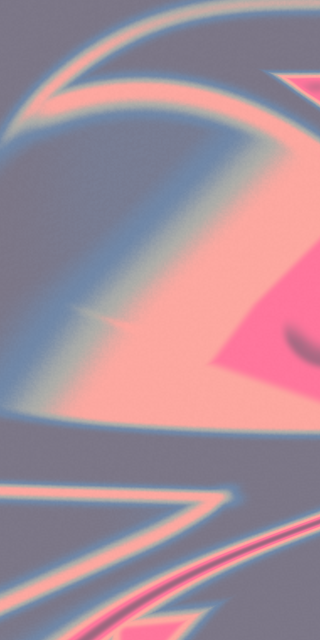
This background is drawn by a WebGL 2 fragment shader. Its source:

```glsl
#version 300 es
precision highp float;
// Soft heat-map ribbons and a glowing pink bloom on slate grey.
uniform vec2 u_resolution;
out vec4 outColor;

float hash(vec2 p) {
  return fract(sin(dot(p, vec2(127.1, 311.7))) * 43758.5);
}

float noise(vec2 p) {
  vec2 i = floor(p), f = fract(p);
  f = f * f * (3.0 - 2.0 * f);
  return mix(mix(hash(i), hash(i + vec2(1, 0)), f.x),
             mix(hash(i + vec2(0, 1)), hash(i + vec2(1, 1)), f.x), f.y);
}

// Bell profile with its own width above (d < 0) and below the centre line.
float band(float d, float above, float below) {
  float t = d / (d < 0.0 ? above : below);
  return exp(-t * t);
}

// Rounded maximum of two heats.
float blend(float a, float b) {
  return pow(pow(a, 6.0) + pow(b, 6.0), 1.0 / 6.0);
}

vec3 heatColor(float h) {
  vec3 c = mix(vec3(0.485, 0.465, 0.53), vec3(0.44, 0.53, 0.655), smoothstep(0.0, 0.27, h));
  c = mix(c, vec3(0.68, 0.68, 0.66), smoothstep(0.25, 0.5, h));
  c = mix(c, vec3(0.99, 0.655, 0.625), smoothstep(0.46, 0.66, h));
  c = mix(c, vec3(1.0, 0.46, 0.61), smoothstep(0.72, 0.9, h));
  return mix(c, vec3(0.58, 0.4, 0.49), smoothstep(0.93, 1.2, h));
}

// Large bloom under a curved ridge, with a pink heart.
float bloom(vec2 p) {
  float x = p.x - 0.44, left = max(0.12 - p.x, 0.0);
  float ridge = p.y - 0.278 - 0.62 * x * x - 4.0 * left * left;
  ridge /= sqrt(1.0 + 1.5 * x * x);
  float s = p.x + p.y - 0.25 * max(p.y - 0.95, 0.0);
  float floorFade = smoothstep(1.392, 1.325, p.y + 0.06 * (1.0 - p.x) * (1.0 - p.x));
  float inside = smoothstep(-0.05, 0.015, ridge) * floorFade;

  float body = 0.7 * smoothstep(0.85, 1.58, s);
  float slate = 0.11 * smoothstep(-0.1, 0.35, p.x);
  float streak = p.y - 0.95 - 0.36 * (p.x - 0.2);
  body += 0.06 * band(streak, 0.014, 0.014) * smoothstep(0.15, 0.3, p.x) * smoothstep(0.6, 0.42, p.x);
  float heart = min(s - 1.74, 1.185 + 0.35 * (p.x - 0.78) - p.y);
  body += 0.2 * smoothstep(-0.03, 0.04, heart);
  float ring = length(p - vec2(1.03, 1.0)) - 0.13;
  body += 0.22 * band(ring, 0.06, 0.03) * smoothstep(0.95, 1.08, p.y);

  float rim = 0.68 * band(ridge, 0.045, 0.08) * smoothstep(-0.12, 0.2, p.x);
  return blend(max(body, slate) * inside, rim);
}

// Thin arc sweeping from the left side to the top right.
float topArc(vec2 p) {
  float u = max(1.0 - p.x, 0.0);
  float slope = 1.257 * pow(u, 1.85);
  float d = (p.y - 0.008 - 0.441 * pow(u, 2.85)) / sqrt(1.0 + slope * slope);
  float strength = mix(0.54, 0.63, smoothstep(0.4, 0.8, u)) * smoothstep(-0.15, 0.15, p.x);
  return strength * band(d, 0.04, 0.036);
}

// Small pink wedge entering from the right.
float wedge(vec2 p) {
  float e = min(p.y - 0.237, (0.255 + 0.7 * (p.x - 0.9) - p.y) * 0.82);
  float dark = length((p - vec2(0.99, 0.272)) / vec2(0.05, 0.025));
  return 0.92 * smoothstep(-0.03, 0.018, e) + 0.13 * exp(-dark * dark);
}

// Folded ribbon: a level limb and a slanted limb meeting at a tip.
float fold(vec2 p) {
  float tip = smoothstep(0.81, 0.65, p.x);
  float level = 0.67 * band(p.y - 1.532 - 0.03 * p.x, 0.026, 0.034);
  float bend = max(p.x - 0.45, 0.0);
  float d = (p.y - 1.896 + 0.45 * p.x + 0.5 * bend * bend) * 0.9;
  float slant = 0.66 * band(d, 0.048, 0.035) * smoothstep(1.48, 1.55, p.y);
  float fill = 0.16 * smoothstep(0.2, 0.65, p.x) * smoothstep(1.53, 1.56, p.y) * smoothstep(0.03, -0.03, d);
  return blend(max(level, fill), slant) * tip;
}

// Dark-cored stroke rising to the right, and the pink lobe beneath it.
float stroke(vec2 p) {
  float u = 1.0 - p.x;
  float slope = 0.37 + 0.75 * u * u;
  float d = (p.y - 1.63 - u * (0.37 + 0.25 * u * u)) / sqrt(1.0 + slope * slope);
  float w = 0.032 + 0.07 * u * u;
  float line = 0.9 * band(d, w, w) + 0.25 * band(d, w * 0.4, w * 0.4);
  float top = p.y - 1.925 + 0.1 * (p.x - 0.4);
  float side = 0.75 * (0.66 - p.x - 0.9 * (p.y - 1.9));
  float lobe = 0.9 * smoothstep(-0.045, 0.055, min(top, side)) * smoothstep(0.28, 0.4, p.x);
  return max(line, lobe);
}

void main() {
  // Width spans 0..1; y runs down from the top, 0..2.
  vec2 uv = gl_FragCoord.xy / u_resolution;
  vec2 p = vec2(uv.x, 2.0 - 2.0 * uv.y);

  float heat = blend(bloom(p), topArc(p));
  heat = blend(heat, wedge(p));
  heat = blend(heat, fold(p));
  heat = blend(heat, stroke(p));

  // Fine grain, and a cooler tint towards the upper left.
  float grain = noise(p * 190.0) - 0.5;
  vec3 color = heatColor(max(heat + 0.015 * grain, 0.0));
  color += 0.012 * grain;
  outColor = vec4(color, 1.0);
}
```
